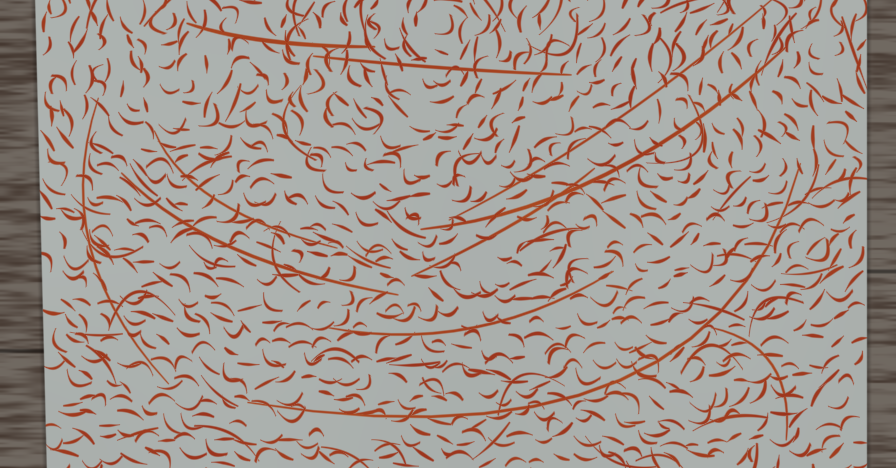
Reproduce this pattern procedurally as a Shadertoy shader.

```glsl
const vec3 PAPER = vec3(0.672, 0.693, 0.682);
const vec3 RED_INK = vec3(0.61, 0.20, 0.11);
const vec3 ORANGE_INK = vec3(0.68, 0.30, 0.13);
const vec3 WOOD_DARK = vec3(0.27, 0.22, 0.19);
const vec3 WOOD_LIGHT = vec3(0.44, 0.41, 0.38);

vec2 hash22(vec2 p) {
    vec3 q = fract(p.xyx * vec3(0.1031, 0.1030, 0.0973));
    q += dot(q, q.yzx + 33.33);
    return fract((q.xx + q.yz) * q.zy);
}

float valueNoise(vec2 p) {
    vec2 cell = floor(p), f = fract(p);
    f = f * f * (3.0 - 2.0 * f);
    float low = mix(hash22(cell).x, hash22(cell + vec2(1, 0)).x, f.x);
    float high = mix(hash22(cell + vec2(0, 1)).x, hash22(cell + vec2(1, 1)).x, f.x);
    return mix(low, high, f.y);
}

// Signed distance to the sheet's slightly slanted sides, negative inside
float sheetEdge(vec2 p, float aspect) {
    return max(0.1 - 0.025 * p.y - p.x, p.x - aspect + 0.062);
}

// Strokes run along the contours of this bowl with noisy swirls
float stream(vec2 p) {
    vec2 fromCentre = (p - vec2(0.98, 0.97)) * vec2(0.72, 1.1);
    return length(fromCentre) + 0.24 * valueNoise(p * 3.3 + 7.0);
}

float flowAngle(vec2 p) {
    const float e = 0.01;
    float here = stream(p);
    vec2 slope = vec2(stream(p + vec2(e, 0)), stream(p + vec2(0, e))) - here;
    return atan(slope.x, -slope.y);
}

// Bent brush mark, thick at one end and thin at the other
float brushMark(vec2 q, float halfLength, float width, float bend) {
    float x = clamp(q.x / halfLength, -1.0, 1.0);
    float curveY = bend * halfLength * (x * x - 0.4);
    float steepness = 2.0 * bend * x;
    float dy = (q.y - curveY) / sqrt(1.0 + steepness * steepness);
    float taper = mix(0.3, 1.0, smoothstep(-1.0, 0.1, x)) * (1.0 - 0.45 * x * x);
    return length(vec2(max(abs(q.x) - halfLength, 0.0), dy)) - width * taper;
}

// Jittered grid of marks; sizes are given in canvas heights
float markLayer(vec2 p, float aspect, float size, float reach, float width, float density, float seed) {
    vec2 home = floor(p / size);
    float d = 1.0;
    for (int j = -1; j <= 1; j++)
    for (int i = -1; i <= 1; i++) {
        vec2 id = home + vec2(i, j);
        vec2 place = hash22(id + seed);
        vec2 shape = hash22(id + seed + 37.0);
        vec2 kind = hash22(id + seed + 91.0);
        vec2 centre = (id + 0.5 + 0.8 * (place - 0.5)) * size;
        if (kind.x > density || sheetEdge(centre, aspect) > -0.3 * reach) continue;
        float angle = flowAngle(centre) + 1.3 * (shape.x - 0.5);
        float c = cos(angle), s = sin(angle);
        vec2 q = mat2(c, -s, s, c) * (p - centre);
        q.x *= kind.y < 0.5 * density ? -1.0 : 1.0;
        float halfLength = reach * mix(0.45, 1.0, shape.y);
        float bend = 1.1 * (place.x + kind.y - 1.0);
        d = min(d, brushMark(q, halfLength, width * mix(0.75, 1.2, place.y), bend));
    }
    return d;
}

// Long tapered sweep along a quadratic curve
float sweep(vec2 p, vec2 a, vec2 b, vec2 c, float width) {
    const float STEPS = 14.0;
    vec2 start = a;
    float d = 1.0;
    for (float k = 1.0; k <= STEPS; k++) {
        float t = k / STEPS;
        vec2 end = mix(mix(a, b, t), mix(b, c, t), t);
        vec2 along = end - start, rel = p - start;
        float h = clamp(dot(rel, along) / dot(along, along), 0.0, 1.0);
        float u = (k - 1.0 + h) / STEPS;
        float taper = 0.35 + 0.65 * sqrt(max(4.0 * u * (1.0 - u), 0.0));
        d = min(d, length(rel - along * h) - width * taper);
        start = end;
    }
    return d;
}

float longSweeps(vec2 p) {
    float d = sweep(p, vec2(0.21, 0.79), vec2(0.10, 0.46), vec2(0.36, 0.18), 0.0026);
    d = min(d, sweep(p, vec2(0.53, 0.14), vec2(1.53, -0.02), vec2(1.71, 0.65), 0.0034));
    d = min(d, sweep(p, vec2(0.90, 0.51), vec2(1.30, 0.55), vec2(1.68, 0.90), 0.0042));
    d = min(d, sweep(p, vec2(0.88, 0.41), vec2(1.14, 0.53), vec2(1.27, 0.64), 0.0032));
    d = min(d, sweep(p, vec2(0.26, 0.63), vec2(0.44, 0.44), vec2(0.85, 0.37), 0.0036));
    d = min(d, sweep(p, vec2(0.70, 0.30), vec2(1.02, 0.24), vec2(1.31, 0.42), 0.0030));
    d = min(d, sweep(p, vec2(0.67, 0.88), vec2(0.95, 0.85), vec2(1.22, 0.84), 0.0036));
    d = min(d, sweep(p, vec2(0.40, 0.95), vec2(0.55, 0.90), vec2(0.80, 0.90), 0.0046));
    d = min(d, sweep(p, vec2(0.33, 0.72), vec2(0.40, 0.55), vec2(0.72, 0.47), 0.0026));
    d = min(d, sweep(p, vec2(0.96, 0.53), vec2(1.30, 0.70), vec2(1.66, 1.01), 0.0026));
    return min(d, sweep(p, vec2(1.52, 0.30), vec2(1.70, 0.26), vec2(1.68, 0.06), 0.0028));
}

// Planks with horizontal grain and one dark seam on each side
vec3 wood(vec2 p, float aspect) {
    float right = step(0.5 * aspect, p.x);
    float grain = 0.6 * valueNoise(p * vec2(9.0, 75.0)) + 0.4 * valueNoise(p * vec2(24.0, 190.0));
    vec3 col = mix(WOOD_DARK, WOOD_LIGHT, smoothstep(0.05, 0.75, grain + 0.06 * right));
    float seam = abs(p.y - mix(0.25, 0.42, right));
    return col * mix(0.55, 1.0, smoothstep(0.001, 0.007, seam));
}

void mainImage(out vec4 fragColor, in vec2 fragCoord) {
    float px = 1.0 / iResolution.y;
    vec2 p = fragCoord * px;
    float aspect = iResolution.x * px;
    float edge = sheetEdge(p, aspect);

    // Ink: short dense marks, sparse longer arcs, then broad sweeps
    float marks = markLayer(p, aspect, 0.042, 0.030, 0.0036, 0.92, 11.0);
    marks = min(marks, markLayer(p, aspect, 0.135, 0.085, 0.0032, 0.45, 203.0));
    float sweeps = longSweeps(p);
    float ink = 1.0 - smoothstep(-px, px, min(marks, sweeps));
    float warmth = 0.45 * valueNoise(p * 9.0) + 0.4 * step(sweeps, marks);

    // Sheet with faint shading, laid over the wood
    vec3 sheet = PAPER * (0.985 + 0.03 * valueNoise(p * 2.0));
    sheet = mix(sheet, mix(RED_INK, ORANGE_INK, warmth), ink);
    vec3 table = wood(p, aspect) * mix(0.75, 1.0, smoothstep(0.0, 0.012, edge));
    fragColor = vec4(mix(sheet, table, smoothstep(-px, px, edge)), 1.0);
}
```
